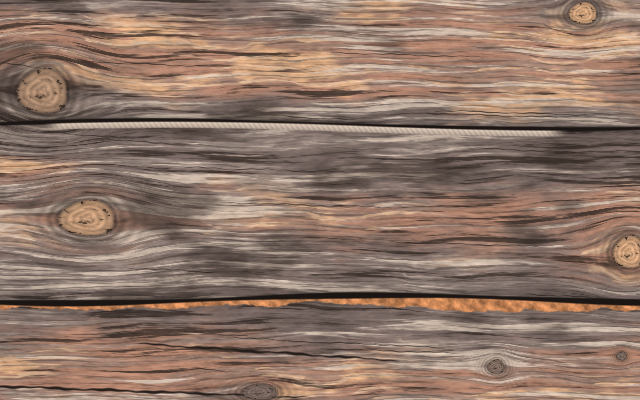
This texture is drawn by a WebGL 1 fragment shader. Its source:

```glsl
precision highp float;
// Three weathered timber beams with knots, drying cracks, a rope and a fibre-filled joint.
// Layered sines, stretched along the grain, give stains and fibres; each knot bends the
// grain coordinate so that the thin growth lines flow around it.

uniform vec2 u_resolution;

const vec3 CHAR = vec3(0.21, 0.17, 0.15);
const vec3 GREY_BROWN = vec3(0.44, 0.38, 0.36);
const vec3 TAUPE = vec3(0.55, 0.49, 0.46);
const vec3 RUSSET = vec3(0.65, 0.48, 0.40);
const vec3 GOLD = vec3(0.82, 0.64, 0.49);
const vec3 PALE = vec3(0.75, 0.68, 0.62);
const vec3 FIBRE = vec3(0.78, 0.52, 0.34);

float hash(float n) {
  return fract(sin(n * 91.73) * 437.58);
}

// Layered, rotated sines, roughly -1 to 1
float waves(vec2 p) {
  float sum = 0.0, amp = 0.6;
  for (int i = 0; i < 5; i++) {
    p += vec2(1.7, 4.1);
    sum += amp * sin(p.x + 1.5 * sin(p.y)) * cos(0.9 * p.y + sin(0.7 * p.x));
    p = mat2(1.5, 1.1, -1.1, 1.5) * p;
    amp *= 0.62;
  }
  return sum;
}

// Heights of the two joints between the beams
float upperJoint(float x) { return 0.688 + 0.011 * cos((x - 0.42) * 3.2); }
float lowerJoint(float x) { return 0.252 + 0.010 * cos((x - 0.95) * 4.0); }

// Coverage of a soft band of given half width
float band(float d, float halfWidth, float px) {
  return 1.0 - smoothstep(halfWidth - px, halfWidth + px, abs(d));
}

// Slightly jagged crack from a to b, tapered at both ends
float crack(vec2 p, vec2 a, vec2 b, float width, float px) {
  float t = (p.x - a.x) / (b.x - a.x);
  float y = mix(a.y, b.y, t) + 0.0012 * sin(p.x * 37.0 + a.y * 90.0) + 0.0008 * sin(p.x * 143.0);
  float taper = sqrt(max(4.0 * t * (1.0 - t), 0.0)) * (0.8 + 0.3 * sin(p.x * 53.0));
  return band(p.y - y, width * taper, px) * smoothstep(0.0, 0.3, taper);
}

// Bends the grain around a knot and keeps the nearest one as (local x, local y, paleness)
void addKnot(vec2 p, vec2 centre, vec2 radius, float pale, inout float grain, inout vec3 nearest) {
  vec2 d = (p - centre) / radius;
  grain -= (p.y - centre.y) * 0.85 * exp(-0.2 * dot(d, d));
  if (dot(d, d) < dot(nearest.xy, nearest.xy)) nearest = vec3(d, pale);
}

// Thin sharp growth lines of uneven spacing, 1 on a line
float growthLines(vec2 g, float frequency, float wander) {
  float phase = g.y * frequency + wander + 1.5 * sin(g.y * 61.0 + g.x);
  return smoothstep(0.35, 0.95, sin(phase));
}

// Burnt, worn timber; warmth is high in the sheltered middle of a beam
vec3 timber(vec2 p, vec2 g, float warmth, float beam) {
  vec2 seed = vec2(beam * 13.0, beam * 7.0);
  float stain = waves(g * vec2(2.6, 8.0) + seed);
  float wear = waves(g * vec2(6.0, 17.0) + seed + 5.0);
  float streak = waves(g * vec2(3.0, 75.0) + seed);
  float fine = waves(g * vec2(14.0, 190.0) + seed);
  float grit = waves(p * vec2(90.0, 170.0));
  float wander = 2.0 * stain + 1.2 * sin(g.x * 23.0 + 4.0 * wear) + 0.8 * wear;
  float dark = growthLines(g, 430.0, wander);
  float light = growthLines(g, 270.0, wander * 1.3 + 2.0);
  float warm = smoothstep(-0.25, 0.5, warmth + 0.7 * stain + 0.25 * wear);
  vec3 col = mix(GREY_BROWN, RUSSET, warm);
  col = mix(col, TAUPE, (1.0 - 0.5 * warm) * smoothstep(-0.2, 0.25, streak + 0.4 * wear));
  col = mix(col, GOLD, warm * smoothstep(0.15, 0.6, wear + 0.4 * streak + 0.3 * light - 0.1));
  col = mix(col, PALE, 0.85 * smoothstep(0.3, 0.65, streak + 0.35 * fine - 0.3 * stain));
  col = mix(col, PALE, 0.4 * light * smoothstep(-0.1, 0.5, wear));
  col = mix(col, CHAR, 0.5 * smoothstep(0.25, 0.8, -stain - 0.6 * wear));
  col = mix(col, CHAR, 0.75 * smoothstep(0.4, 0.8, -streak - 0.4 * fine));
  col = mix(col, CHAR, 0.30 * dark * smoothstep(-0.5, 0.4, -fine + 0.3 * streak));
  return col * (1.05 + 0.14 * fine + 0.07 * grit);
}

vec3 paintKnot(vec3 col, vec3 knot) {
  float grit = waves(knot.xy * vec2(4.0, 6.0));
  float r = length(knot.xy) + 0.05 * sin(3.0 * atan(knot.y, knot.x) + 1.0) + 0.06 * grit;
  vec3 face = mix(GREY_BROWN, GOLD, knot.z) * (0.95 + 0.09 * sin(r * 24.0) + 0.16 * grit);
  face = mix(face, CHAR, 0.7 * smoothstep(0.4, 0.7, -grit) + 0.3 * smoothstep(0.6, 1.0, r));
  col = mix(col, CHAR, 0.6 * exp(-1.6 * max(r - 1.0, 0.0)) * (0.75 + 0.4 * sin(r * 16.0)));
  col = mix(col, CHAR * 0.8, (0.45 + 0.4 * grit) * band(r - 1.05, 0.04, 0.08));
  return mix(face, col, smoothstep(0.93, 1.02, r));
}

void main() {
  vec2 p = gl_FragCoord.xy / u_resolution.y;
  float px = 1.0 / u_resolution.y;
  float upper = p.y - upperJoint(p.x), lower = p.y - lowerJoint(p.x);

  // Knots and the grain they deflect
  float grain = p.y + 0.008 * sin(p.x * 4.0 + p.y * 9.0) + 0.003 * sin(p.x * 17.0 + p.y * 25.0);
  vec3 knot = vec3(99.0, 99.0, 0.0);
  addKnot(p, vec2(0.108, 0.771), vec2(0.064, 0.058), 0.65, grain, knot);
  addKnot(p, vec2(1.458, 0.967), vec2(0.036, 0.028), 1.00, grain, knot);
  addKnot(p, vec2(0.219, 0.454), vec2(0.072, 0.046), 0.85, grain, knot);
  addKnot(p, vec2(1.573, 0.369), vec2(0.040, 0.042), 1.00, grain, knot);
  addKnot(p, vec2(0.650, 0.020), vec2(0.045, 0.020), 0.10, grain, knot);
  addKnot(p, vec2(1.240, 0.083), vec2(0.021, 0.018), 0.20, grain, knot);
  addKnot(p, vec2(1.554, 0.110), vec2(0.013, 0.011), 0.10, grain, knot);

  // Beams: 2 at the top, 1 in the middle, 0 at the bottom
  float beam = step(0.0, upper) + step(0.0, lower);
  float heart = beam > 1.5 ? 0.87 : (beam > 0.5 ? 0.46 : 0.06);
  float warmth = 0.55 - 6.0 * abs(p.y - heart) + (beam > 1.5 ? 0.2 : 0.0);
  vec3 col = paintKnot(timber(p, vec2(p.x, grain), warmth, beam), knot);

  // Scattered drying cracks, then the two long ones in the bottom beam
  float split = 0.0;
  for (int i = 0; i < 26; i++) {
    float n = float(i) + 1.0;
    vec2 a = vec2(hash(n) * 1.5, hash(n + 40.0));
    vec2 b = a + vec2(0.08 + 0.35 * hash(n + 80.0), -0.012);
    split = max(split, 0.7 * crack(p, a, b, 0.0013, 0.7 * px));
  }
  split = max(split, crack(p, vec2(0.33, 0.142), vec2(1.0, 0.098), 0.0035, px));
  split = max(split, crack(p, vec2(-0.3, 0.045), vec2(0.78, 0.006), 0.0035, px));
  col = mix(col, CHAR * 0.7, split * smoothstep(0.9, 1.2, length(knot.xy)));

  // Upper joint: shadowed gap and twisted rope
  col *= 1.0 - 0.3 * exp(-60.0 * abs(upper)) - 0.3 * exp(-60.0 * abs(lower));
  col = mix(col, CHAR * 0.5, band(upper, 0.004 + 0.002 * sin(p.x * 6.0), px));
  float ropeY = upper + 0.011;
  float ropeSpan = smoothstep(0.10, 0.16, p.x) * (1.0 - smoothstep(1.36, 1.43, p.x));
  float twist = 1.03 + 0.06 * sin(p.x * 480.0 + ropeY * 350.0) + 16.0 * ropeY;
  col = mix(col, PALE * twist, band(ropeY, 0.0075, px) * ropeSpan);

  // Lower joint: ragged fibre filling under a dark gap
  float fill = 0.016 + 0.02 * exp(-14.0 * pow(p.x - 1.18, 2.0)) + 0.008 * waves(p * vec2(26.0, 40.0));
  col = mix(col, FIBRE * (0.98 + 0.3 * waves(p * 90.0)), band(lower + 0.5 * fill, 0.5 * fill, px));
  col = mix(col, CHAR * 0.5, band(lower, 0.006 + 0.002 * sin(p.x * 9.0), px));

  gl_FragColor = vec4(clamp(col, 0.0, 1.0), 1.0);
}
```
